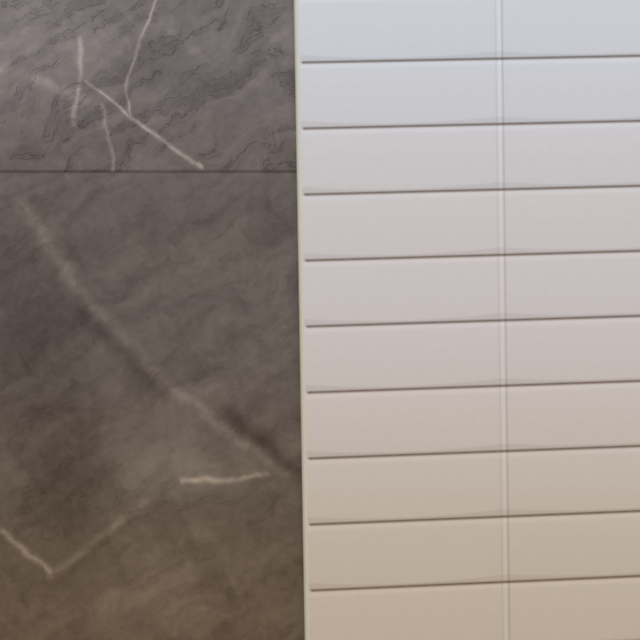
Write a WebGL 1 fragment shader that draws this texture.

```glsl
precision highp float;
// Veined brown stone slabs beside a wall of glossy bevelled tiles.
// Gradient noise and warped segments form the stone; a slightly skewed
// grid with curved bevels and a vertical light gradient forms the tiles.
uniform vec2 u_resolution;

vec2 hashGradient(vec2 cell) {
  vec2 h = vec2(dot(cell, vec2(127.1, 311.7)), dot(cell, vec2(269.5, 183.3)));
  return fract(sin(h) * 43758.5) * 2.0 - 1.0;
}

float gradientNoise(vec2 p) {
  vec2 i = floor(p), f = fract(p);
  vec2 s = f * f * f * (f * (f * 6.0 - 15.0) + 10.0);
  float a = dot(hashGradient(i), f);
  float b = dot(hashGradient(i + vec2(1.0, 0.0)), f - vec2(1.0, 0.0));
  float c = dot(hashGradient(i + vec2(0.0, 1.0)), f - vec2(0.0, 1.0));
  float d = dot(hashGradient(i + 1.0), f - 1.0);
  return mix(mix(a, b, s.x), mix(c, d, s.x), s.y);
}

float fbm(vec2 p) {
  float sum = 0.0, gain = 0.55;
  for (int i = 0; i < 5; i++) {
    sum += gain * gradientNoise(p);
    p = mat2(1.6, 1.2, -1.2, 1.6) * p + 7.3;
    gain *= 0.55;
  }
  return sum;
}

// Soft line from a to b
float vein(vec2 p, vec2 a, vec2 b, float width) {
  vec2 ab = b - a;
  float t = clamp(dot(p - a, ab) / dot(ab, ab), 0.0, 1.0);
  float d = length(p - a - ab * t) / width;
  return exp(-d * d);
}

// Soft elliptical patch
float blob(vec2 p, vec2 center, vec2 radius) {
  vec2 d = (p - center) / radius;
  return exp(-dot(d, d));
}

float upperVeins(vec2 p) {
  float v = 0.8 * vein(p, vec2(0.245, 0.0), vec2(0.197, 0.13), 0.0028);
  v = max(v, 0.7 * vein(p, vec2(0.197, 0.13), vec2(0.207, 0.185), 0.003));
  v = max(v, 0.6 * vein(p, vec2(0.122, 0.06), vec2(0.127, 0.14), 0.004));
  v = max(v, 0.9 * vein(p, vec2(0.127, 0.14), vec2(0.115, 0.195), 0.004));
  v = max(v, 0.8 * vein(p, vec2(0.135, 0.125), vec2(0.215, 0.19), 0.003));
  v = max(v, vein(p, vec2(0.215, 0.19), vec2(0.31, 0.26), 0.0035));
  v = max(v, 0.6 * vein(p, vec2(0.16, 0.165), vec2(0.172, 0.265), 0.003));
  return max(v, 0.45 * vein(p, vec2(0.0, 0.11), vec2(0.135, 0.155), 0.009));
}

float lowerVeins(vec2 p) {
  float v = 0.4 * vein(p, vec2(0.025, 0.31), vec2(0.135, 0.47), 0.012);
  v = max(v, 0.3 * vein(p, vec2(0.135, 0.47), vec2(0.27, 0.61), 0.010));
  v = max(v, 0.4 * vein(p, vec2(0.27, 0.61), vec2(0.45, 0.74), 0.008));
  v = max(v, 0.75 * vein(p, vec2(0.285, 0.752), vec2(0.42, 0.738), 0.005));
  v = max(v, 0.35 * vein(p, vec2(0.08, 0.90), vec2(0.225, 0.785), 0.008));
  return max(v, 0.8 * vein(p, vec2(0.0, 0.83), vec2(0.08, 0.89), 0.005));
}

vec3 stone(vec2 p, float pixel) {
  const float SEAM = 0.268;
  float lower = smoothstep(SEAM - pixel, SEAM + pixel, p.y);
  vec2 warp = vec2(fbm(p * 9.0), fbm(p * 9.0 + 31.0));
  vec2 q = p + warp * 0.022;
  vec3 col = mix(vec3(0.45, 0.42, 0.42), vec3(0.39, 0.355, 0.335), smoothstep(0.0, 0.4, p.y));
  col = mix(col, vec3(0.37, 0.31, 0.25), smoothstep(0.45, 1.0, p.y));

  // Grain stretched along the diagonal, then clouds
  vec2 along = vec2(0.85 * q.x - 0.53 * q.y, 0.53 * q.x + 0.85 * q.y);
  float streak = fbm(along * vec2(7.0, 38.0) + warp * 1.5);
  float cloud = fbm(p * 13.0 + warp * 2.0 + 4.0);
  float tone = cloud * 0.10 + streak * mix(0.13, 0.065, lower) + fbm(p * 65.0) * 0.045;
  float crack = 1.0 - smoothstep(0.0, 0.035, abs(streak + 0.12));
  tone -= crack * mix(0.055, 0.018, lower);

  // Broad light and dark zones
  tone += 0.06 * blob(q, vec2(0.03, 0.08), vec2(0.14, 0.10));
  tone += 0.05 * blob(q, vec2(0.28, 0.71), vec2(0.13, 0.07));
  tone += 0.04 * blob(q, vec2(0.25, 0.92), vec2(0.12, 0.08));
  tone -= 0.07 * blob(q, vec2(0.05, 0.52), vec2(0.09, 0.13));
  tone -= 0.06 * blob(q, vec2(0.11, 0.75), vec2(0.07, 0.10));
  tone -= 0.08 * vein(q, vec2(0.36, 0.645), vec2(0.46, 0.735), 0.014);
  tone -= 0.05 * vein(q, vec2(0.13, 0.50), vec2(0.26, 0.61), 0.014);
  col += tone * vec3(1.0, 0.96, 0.90);

  float veins = mix(upperVeins(q), lowerVeins(q), lower);
  col += veins * (0.75 + cloud) * vec3(0.23, 0.21, 0.19);
  return col - 0.09 * exp(-pow((p.y - SEAM) / 0.0025, 2.0));
}

vec3 tiles(vec2 p, float left, float pixel) {
  // Light cools towards the top and warms towards the bottom
  vec3 col = mix(vec3(0.79, 0.80, 0.825), vec3(0.78, 0.75, 0.745), smoothstep(0.0, 0.42, p.y));
  col = mix(col, vec3(0.73, 0.67, 0.60), smoothstep(0.38, 1.0, p.y));
  float joint = 0.779 + 0.012 * p.y;
  float u = (p.x - 0.475) / 0.525;
  float pitch = 0.1032 - 0.0016 * u;
  float row = (p.y - 0.0977 + 0.0104 * u) / pitch;
  float below = fract(row) * pitch;
  float above = pitch - below;
  float nearest = min(below, above);

  // Bevel deepens towards the tile ends
  float leftTile = clamp((p.x - left) / (joint - left), 0.0, 1.0);
  float across = p.x < joint ? leftTile : (p.x - joint) / 0.31;
  float bend = pow(abs(across * 2.0 - 1.0), 2.0);
  float bevel = 0.006 + 0.007 * bend;
  float lip = 1.0 - smoothstep(bevel - 0.003, bevel + 0.001, above);
  col += 0.012 * (0.5 - fract(row)) - 0.035 * lip;
  col += 0.025 * exp(-pow((below - 0.006) / 0.004, 2.0));
  float groove = exp(-pow(nearest / (0.0017 + 0.4 * pixel), 2.0));
  float body = smoothstep(left, left + 0.006, p.x);
  col = mix(col, col * vec3(0.66, 0.62, 0.59), groove * body);

  // Pale vertical joint with a shaded right side
  float side = p.x - joint;
  col = mix(col, col * 1.035, exp(-pow(side / 0.004, 2.0)));
  col *= 1.0 - 0.09 * exp(-pow((side - 0.005) / 0.002, 2.0));
  col *= 1.0 - 0.04 * exp(-pow((side + 0.005) / 0.002, 2.0));
  return col + 0.008 * gradientNoise(p * 90.0);
}

void main() {
  vec2 p = gl_FragCoord.xy / u_resolution;
  p.y = 1.0 - p.y;
  float pixel = 1.0 / u_resolution.y;
  float edge = 0.459 + 0.017 * p.y;
  float trimEnd = edge + 0.008;
  vec3 trim = mix(vec3(0.80, 0.79, 0.74), vec3(0.74, 0.70, 0.61), p.y);
  trim *= 1.0 - 0.18 * exp(-pow((p.x - edge) / 0.003, 2.0));
  vec3 col = stone(p, pixel);
  col *= 1.0 - 0.12 * exp(-abs(p.x - edge) / 0.006);
  col = mix(col, trim, smoothstep(edge - pixel, edge + pixel, p.x));
  vec3 wall = tiles(p, trimEnd, pixel);
  col = mix(col, wall, smoothstep(trimEnd - pixel, trimEnd + pixel, p.x));
  gl_FragColor = vec4(clamp(col, 0.0, 1.0), 1.0);
}
```
